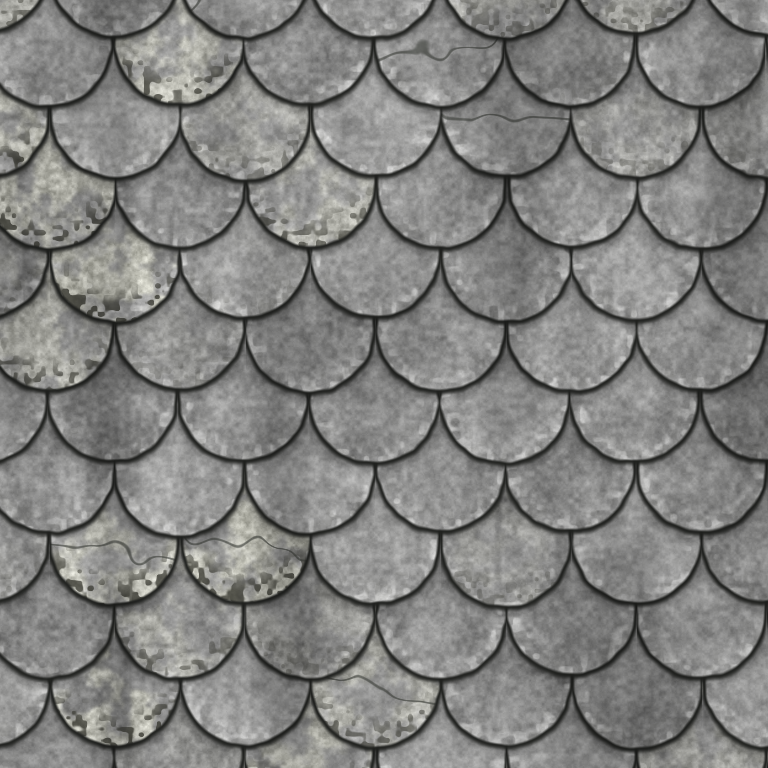
A WebGL 1 fragment shader for this texture:

```glsl
precision highp float;
// Weathered grey slate roof of overlapping round-bottomed scales.
// Staggered rows are painted from the lowest layer up; each scale drops a dark
// outline on those below and gets its own tone, grain, lichen, pits and cracks.

uniform vec2 u_resolution;

const float SCALES_ACROSS = 5.885;
const float ROW_STEP = 0.5456;   // in scale widths
const float RADIUS = 0.485;
const vec3 GAP = vec3(0.125, 0.13, 0.12);

float hash(vec2 p) {
  vec3 h = fract(vec3(p.xyx) * 0.1031);
  h += dot(h, h.yzx + 33.33);
  return fract((h.x + h.y) * h.z);
}

float noise(vec2 p) {
  vec2 i = floor(p), f = fract(p);
  f = f * f * (3.0 - 2.0 * f);
  return mix(mix(hash(i), hash(i + vec2(1.0, 0.0)), f.x),
             mix(hash(i + vec2(0.0, 1.0)), hash(i + 1.0), f.x), f.y);
}

float fbm(vec2 p) {
  float sum = 0.0, amp = 0.57;
  for (int i = 0; i < 3; i++) {
    sum += amp * noise(p);
    p = p * 2.1 + 7.7;
    amp *= 0.5;
  }
  return sum;
}

// Surface of one scale: q is local (y down), edge is the signed distance.
vec3 slate(vec2 q, vec2 id, float edge) {
  vec2 s = q + 40.0 * vec2(hash(id + 5.2), hash(id + 9.4));
  float age = smoothstep(0.58, 1.0, hash(id + 3.1));
  float grain = fbm(s * 24.0);
  float streak = noise(s * vec2(9.0, 1.5));

  // Stone tone with clouds, grain and faint vertical streaks
  float tone = 0.575 + 0.1 * (hash(id + 1.7) - 0.5) + 0.2 * (fbm(s * 4.5) - 0.5);
  tone += 0.24 * (grain - 0.5) + 0.07 * (streak - 0.5);

  // Pale chips along the rim
  float rim = smoothstep(-0.17, -0.03, edge);
  tone += 0.15 * rim * smoothstep(0.5, 0.8, noise(s * 19.0));
  vec3 col = tone * vec3(1.0, 1.0, 0.995);

  // Lichen bloom on the older scales
  float lichen = age * smoothstep(0.32, 0.62, fbm(s * 6.0 + 13.0));
  col = mix(col, vec3(0.81, 0.81, 0.76) + 0.45 * (grain - 0.5), 0.85 * lichen);

  // Dark pits gathering towards the lower edge
  float low = smoothstep(-0.3, -0.04, edge) * smoothstep(-0.05, 0.3, q.y);
  float pits = smoothstep(0.52, 0.72, noise(s * 23.0)) * low * (0.12 + age);
  col = mix(col, vec3(0.2, 0.2, 0.17), 0.75 * min(pits, 1.0));

  // Hairline crack on a few scales
  float slope = hash(id + 6.6) - 0.5;
  float crack = abs(q.y - 0.05 - slope * q.x - 0.2 * (noise(s * 6.0) - 0.5));
  float cracked = step(0.9, hash(id + 8.8));
  return mix(col, GAP * 2.0, 0.65 * cracked * (1.0 - smoothstep(0.003, 0.018, crack)));
}

void main() {
  vec2 p = gl_FragCoord.xy / u_resolution;
  p = vec2(p.x, 1.0 - p.y) * SCALES_ACROSS;
  float soft = max(0.013, SCALES_ACROSS / u_resolution.x);
  float firstRow = floor((p.y - 0.26) / ROW_STEP);
  vec3 col = GAP;

  // Paint lower rows first so that upper rows overlap them
  for (int i = 0; i < 4; i++) {
    float row = firstRow + 3.0 - float(i);
    float shift = 0.375 + 0.5 * mod(row + 1.0, 2.0) + 0.025 * (hash(vec2(row, 4.0)) - 0.5);
    float x = p.x - shift + 0.5;
    vec2 id = vec2(floor(x), row);
    vec2 jitter = vec2(0.02, 0.045) * (vec2(hash(id + 2.3), hash(id + 4.9)) - 0.5);
    float bottom = 0.26 + ROW_STEP * row;
    vec2 q = vec2(fract(x) - 0.5, p.y - bottom + RADIUS) + jitter;

    // Half disc below, straight sides above, with a slightly ragged edge
    float edge = length(vec2(q.x, max(q.y, 0.0))) - RADIUS;
    edge += 0.016 * (noise(p * 11.0 + row) - 0.5);

    // Crisp dark outline, heavier underneath, and a soft cast shadow
    float under = smoothstep(0.0, 0.45, q.y);
    float line = 1.0 - smoothstep(0.012, 0.04 + 0.018 * under, edge);
    col *= 1.0 - 0.25 * (1.0 - smoothstep(0.0, 0.14, edge));
    col = mix(col, GAP, 0.95 * line);
    col = mix(col, slate(q, id, edge), 1.0 - smoothstep(-soft, soft, edge));
  }

  // Broad rain stains running down the roof
  float stain = smoothstep(0.5, 0.85, noise(vec2(p.x * 2.3, p.y * 0.4) + 3.0));
  gl_FragColor = vec4(clamp(col * (1.0 - 0.17 * stain), 0.0, 1.0), 1.0);
}
```
